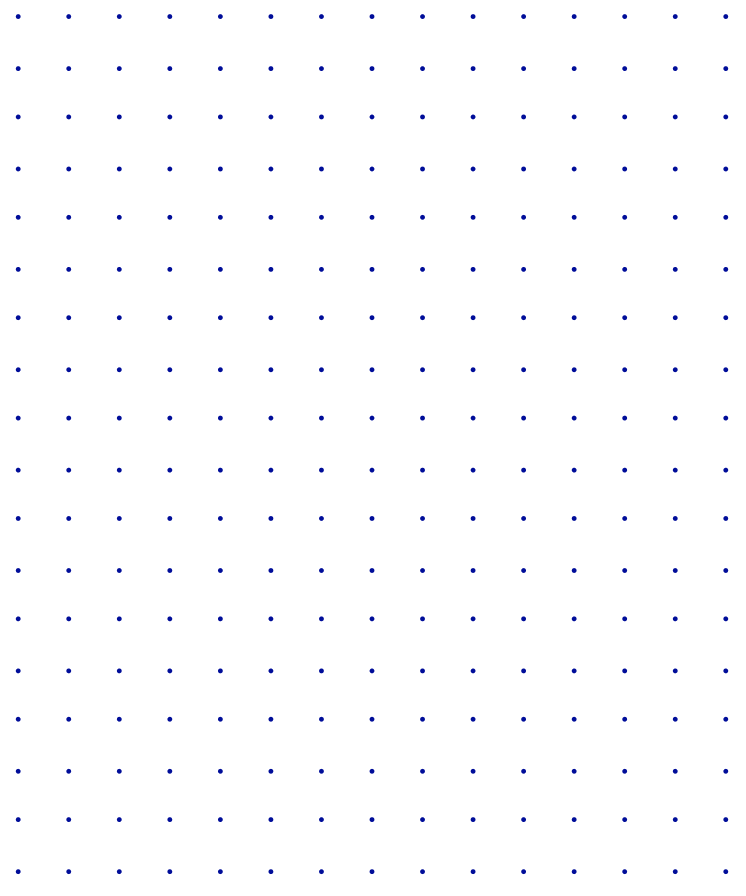
This pattern is drawn by a Shadertoy shader. Its source:

```glsl
// Grid of small navy dots on white, with rows set in slightly uneven pairs.

// Lengths are fractions of the canvas width
const vec2 FIRST_DOT = vec2(0.0244, 0.0222);  // from the top left corner
const float COLUMN_STEP = 0.06775;
const float PAIR_STEP = 0.13456;              // two rows per step
const float PAIR_GAP = 0.06977;               // between the rows of a pair
const float DOT_RADIUS = 0.0032;
const vec3 PAPER_COLOR = vec3(1.0);
const vec3 DOT_COLOR = vec3(0.0, 0.05, 0.60);

// Signed offset to the nearest multiple of the period
float repeatCentered(float x, float period) {
    return x - period * round(x / period);
}

// Distance to the edge of the nearest dot
float dotGridDistance(vec2 p) {
    float dx = repeatCentered(p.x, COLUMN_STEP);
    float upperRow = abs(repeatCentered(p.y, PAIR_STEP));
    float lowerRow = abs(repeatCentered(p.y - PAIR_GAP, PAIR_STEP));
    return length(vec2(dx, min(upperRow, lowerRow))) - DOT_RADIUS;
}

void mainImage(out vec4 fragColor, in vec2 fragCoord) {
    // Measure downward from the top left dot
    float pixel = 1.0 / iResolution.x;
    vec2 fromTopLeft = vec2(fragCoord.x, iResolution.y - fragCoord.y) * pixel;
    float distanceToDot = dotGridDistance(fromTopLeft - FIRST_DOT);

    // One-pixel smooth edge
    float coverage = clamp(0.5 - distanceToDot / pixel, 0.0, 1.0);
    fragColor = vec4(mix(PAPER_COLOR, DOT_COLOR, coverage), 1.0);
}
```
